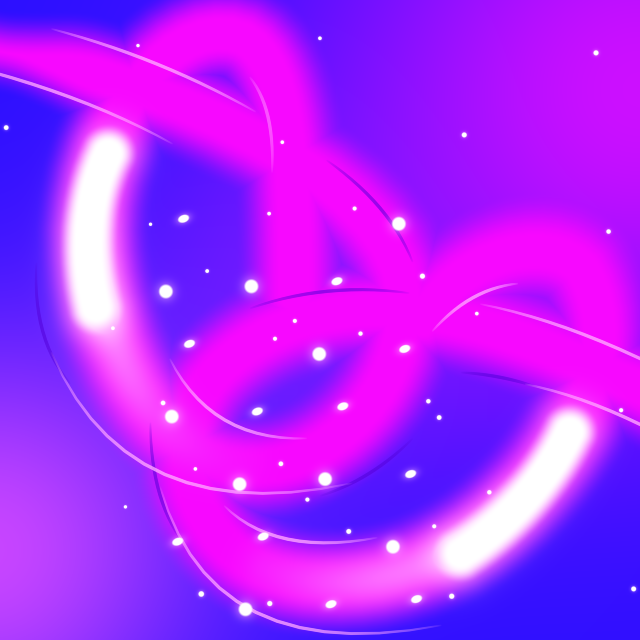
A Shadertoy shader for this background:

```glsl
// Glowing magenta ribbon loops with white streaks, fine arcs and sparks on a violet gradient.

// Distance to a cubic Bezier curve (x) and the nearest parameter along it (y).
vec2 bezier(vec2 p, vec2 a, vec2 b, vec2 c, vec2 d) {
    const float STEPS = 14.0;
    vec2 best = vec2(9.0, 0.0), last = a;
    for (float i = 1.0; i <= STEPS; i++) {
        float t = i / STEPS, s = 1.0 - t;
        vec2 next = s*s*s*a + 3.0*s*s*t*b + 3.0*s*t*t*c + t*t*t*d;
        vec2 edge = next - last;
        float h = clamp(dot(p - last, edge) / dot(edge, edge), 0.0, 1.0);
        float dist = length(p - last - h * edge);
        if (dist < best.x) best = vec2(dist, (i - 1.0 + h) / STEPS);
        last = next;
    }
    return best;
}

float strand(vec2 p, vec2 a, vec2 b, vec2 c, vec2 d) {
    return bezier(p, a, b, c, d).x;
}

// Fine arc with tapered ends.
float arc(vec2 p, vec2 a, vec2 b, vec2 c) {
    vec2 near = bezier(p, a, mix(a, b, 0.667), mix(c, b, 0.667), c);
    float taper = sqrt(max(sin(3.14159 * near.y), 0.0));
    float soft = 0.0008 + 0.7 / iResolution.y;
    return taper * (1.0 - smoothstep(0.0017 * taper, 0.0017 * taper + soft, near.x));
}

float hash(float n) {
    return fract(sin(n * 91.37) * 4375.85);
}

float glow(vec2 p, vec2 center, float tightness) {
    vec2 v = p - center;
    return exp(-dot(v, v) * tightness);
}

void mainImage(out vec4 fragColor, in vec2 fragCoord) {
    // Canvas coordinates with y running downward.
    vec2 p = fragCoord / iResolution.xy;
    p.y = 1.0 - p.y;

    // Violet gradient
    vec3 color = vec3(0.16, 0.06, 1.0);
    color = mix(color, vec3(0.46, 0.12, 1.0), 0.7 * glow(p, vec2(0.48, 0.48), 9.0));
    color = mix(color, vec3(0.80, 0.06, 1.0), glow(p, vec2(1.0, 0.14), 4.2));
    color = mix(color, vec3(0.78, 0.27, 1.0), glow(p, vec2(-0.02, 0.86), 9.0));

    // Upper loop
    float left = strand(p, vec2(0.38, 0.73), vec2(0.24, 0.72), vec2(0.15, 0.53), vec2(0.145, 0.36));
    float entry = strand(p, vec2(-0.03, 0.075), vec2(0.25, 0.12), vec2(0.62, 0.28), vec2(0.63, 0.46));
    float d = min(left, entry + 0.025 * (1.0 - smoothstep(0.0, 0.16, p.x)));
    d = min(d, strand(p, vec2(0.63, 0.46), vec2(0.64, 0.62), vec2(0.50, 0.74), vec2(0.38, 0.73)));
    d = min(d, strand(p, vec2(0.145, 0.36), vec2(0.15, 0.15), vec2(0.29, 0.02), vec2(0.38, 0.06)));
    d = min(d, strand(p, vec2(0.38, 0.06), vec2(0.46, 0.10), vec2(0.46, 0.30), vec2(0.46, 0.46)));

    // Lower loop
    float base = strand(p, vec2(0.80, 0.79), vec2(0.67, 0.92), vec2(0.50, 0.93), vec2(0.41, 0.89));
    d = min(d, base);
    d = min(d, strand(p, vec2(0.66, 0.49), vec2(0.76, 0.50), vec2(0.90, 0.56), vec2(1.03, 0.62)));
    d = min(d, strand(p, vec2(0.66, 0.50), vec2(0.72, 0.40), vec2(0.85, 0.36), vec2(0.91, 0.42)));
    d = min(d, strand(p, vec2(0.91, 0.42), vec2(0.97, 0.52), vec2(0.93, 0.66), vec2(0.80, 0.79)));
    d = min(d, strand(p, vec2(0.41, 0.89), vec2(0.28, 0.83), vec2(0.26, 0.66), vec2(0.34, 0.58)));
    d = min(d, strand(p, vec2(0.34, 0.58), vec2(0.42, 0.50), vec2(0.54, 0.47), vec2(0.66, 0.49)));
    color = mix(color, vec3(0.97, 0.03, 1.0), 1.0 - smoothstep(0.02, 0.092, d));

    // White streaks with pink haze
    float streak = strand(p, vec2(0.169, 0.24), vec2(0.135, 0.31), vec2(0.130, 0.40), vec2(0.150, 0.48));
    streak = min(streak, strand(p, vec2(0.89, 0.675), vec2(0.855, 0.75), vec2(0.79, 0.82), vec2(0.72, 0.865)));
    float haze = exp(-left * left * 500.0) * glow(p, vec2(0.17, 0.52), 28.0);
    haze += exp(-base * base * 500.0) * glow(p, vec2(0.64, 0.89), 28.0);
    haze = 0.6 * haze + 0.8 * exp(-streak * streak * 480.0);
    color = mix(color, vec3(1.0, 0.72, 1.0), min(haze, 0.9));
    color = mix(color, vec3(1.0), 1.0 - smoothstep(0.018, 0.048, streak));

    // Dark arcs
    float shade = arc(p, vec2(0.057, 0.41), vec2(0.05, 0.53), vec2(0.11, 0.60));
    shade += arc(p, vec2(0.50, 0.775), vec2(0.58, 0.75), vec2(0.645, 0.685));
    shade += arc(p, vec2(0.235, 0.66), vec2(0.235, 0.77), vec2(0.28, 0.84));
    shade += arc(p, vec2(0.39, 0.482), vec2(0.51, 0.44), vec2(0.64, 0.458));
    shade += arc(p, vec2(0.51, 0.25), vec2(0.61, 0.32), vec2(0.645, 0.41));
    shade += arc(p, vec2(0.72, 0.582), vec2(0.78, 0.585), vec2(0.84, 0.605));
    color = mix(color, vec3(0.32, 0.0, 0.85), 0.55 * min(shade, 1.0));

    // Light arcs
    float shine = arc(p, vec2(0.08, 0.045), vec2(0.25, 0.09), vec2(0.40, 0.175));
    shine += arc(p, vec2(-0.15, 0.08), vec2(0.10, 0.13), vec2(0.27, 0.225));
    shine += arc(p, vec2(0.39, 0.12), vec2(0.43, 0.17), vec2(0.425, 0.27)) * 0.6;
    shine += arc(p, vec2(0.265, 0.56), vec2(0.33, 0.69), vec2(0.48, 0.685));
    shine += arc(p, vec2(0.08, 0.55), vec2(0.20, 0.83), vec2(0.55, 0.755));
    shine += arc(p, vec2(0.35, 0.79), vec2(0.43, 0.87), vec2(0.59, 0.84));
    shine += arc(p, vec2(0.25, 0.76), vec2(0.33, 1.045), vec2(0.69, 0.977));
    shine += arc(p, vec2(0.675, 0.518), vec2(0.735, 0.45), vec2(0.81, 0.443));
    shine += arc(p, vec2(0.75, 0.475), vec2(0.93, 0.51), vec2(1.15, 0.64));
    shine += arc(p, vec2(0.82, 0.60), vec2(0.97, 0.63), vec2(1.15, 0.75));
    color = mix(color, vec3(1.0, 0.65, 1.0), 0.8 * min(shine, 1.0));

    // Sparks: large round, tilted oval and tiny ones, the large gathered inward
    for (float i = 0.0; i < 52.0; i++) {
        vec2 spot = fract(vec2(0.7549, 0.5698) * (i + 3.0));
        bool large = i < 9.0, oval = i >= 9.0 && i < 20.0;
        if (i < 32.0) spot = mix(vec2(0.25, 0.26), vec2(0.72, 0.96), spot);
        float radius = large ? 0.011 : oval ? 0.009 : mix(0.002, 0.004, hash(i));
        vec2 v = p - spot;
        if (oval) v = vec2(0.94 * v.x - 0.34 * v.y, 1.5 * (0.34 * v.x + 0.94 * v.y));
        float r = length(v);
        float spark = 1.0 - smoothstep(radius * 0.75, radius + 1.0 / iResolution.y, r);
        color = mix(color, vec3(1.0, 0.75, 1.0), 0.55 * exp(-r * r / (radius * radius * 1.7)));
        color = mix(color, vec3(1.0), spark);
    }
    fragColor = vec4(color, 1.0);
}
```
